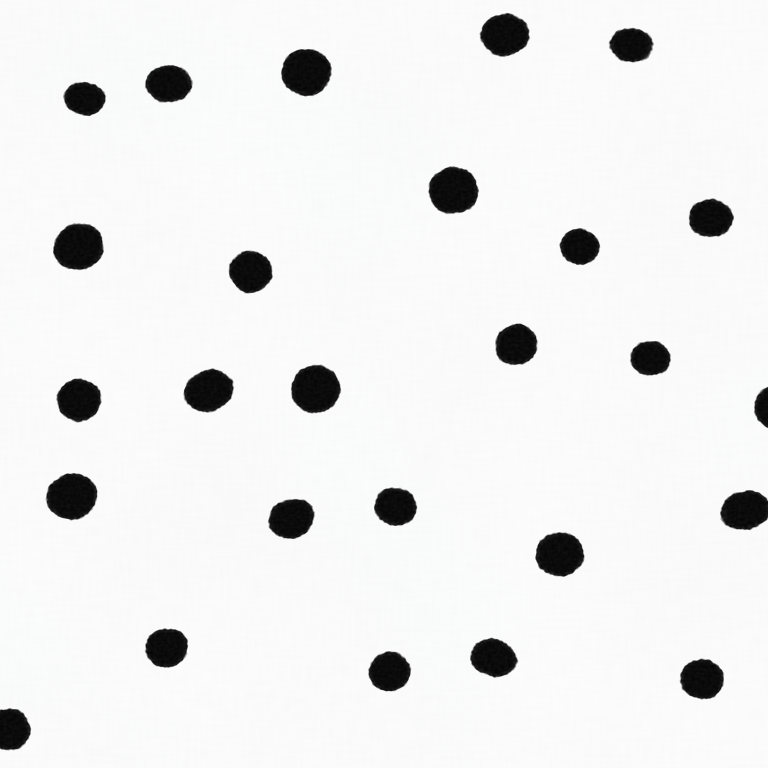
Write a WebGL 2 fragment shader that draws this pattern.

```glsl
#version 300 es
precision highp float;

uniform vec2 u_resolution;
out vec4 fragColor;

// Integer hash: three values in 0..1 per lattice cell
vec3 hash3(vec2 cell, uint salt) {
    uvec3 v = uvec3(uvec2(ivec2(cell) + 4096), salt) * 1664525u + 1013904223u;
    v.x += v.y * v.z; v.y += v.z * v.x; v.z += v.x * v.y;
    v ^= v >> 16u;
    v.x += v.y * v.z; v.y += v.z * v.x; v.z += v.x * v.y;
    return vec3(v >> 8u) / 16777216.0;
}

float cornerSlope(vec2 cell, vec2 offset) {
    float angle = 6.2832 * hash3(cell, 9u).x;
    return dot(vec2(cos(angle), sin(angle)), offset);
}

// Gradient noise, roughly -0.7..0.7
float gradientNoise(vec2 p) {
    vec2 i = floor(p), f = p - i;
    vec2 u = f * f * f * (f * (f * 6.0 - 15.0) + 10.0);
    vec2 e = vec2(0.0, 1.0);
    return mix(mix(cornerSlope(i, f), cornerSlope(i + e.yx, f - e.yx), u.x),
               mix(cornerSlope(i + e, f - e), cornerSlope(i + 1.0, f - 1.0), u.x), u.y);
}

// Approximate signed distance to the nearest scattered, tilted oval
float dotDistance(vec2 p) {
    const float spacing = 0.2;
    vec2 home = floor(p / spacing);
    float nearest = 1.0;
    for (int y = -1; y <= 1; y++) {
        for (int x = -1; x <= 1; x++) {
            vec2 cell = home + vec2(x, y);
            vec3 place = hash3(cell, 3u);
            vec3 form = hash3(cell, 17u);
            vec2 centre = cell + 0.5 + 0.62 * (place.xy - 0.5);
            centre.x += mod(cell.y, 2.0) * 0.4 - 0.2;
            float tilt = mix(-0.3, 0.5, form.x);
            float c = cos(tilt), s = sin(tilt);
            vec2 local = mat2(c, -s, s, c) * (p - centre * spacing);
            float halfWidth = mix(0.0255, 0.033, form.y);
            float halfHeight = halfWidth * mix(0.78, 0.96, form.z);
            float oval = length(local / vec2(halfWidth, halfHeight)) - 1.0;
            nearest = min(nearest, oval * halfHeight);
        }
    }
    return nearest;
}

// Off-white cloth with faint crossing threads and soft tonal drift
vec3 clothColour(vec2 p) {
    float threads = gradientNoise(p * vec2(28.0, 210.0)) + gradientNoise(p * vec2(210.0, 28.0) + 40.0);
    float drift = gradientNoise(p * 5.0 + 7.0);
    float tint = gradientNoise(p * 3.0 + 21.0);
    return vec3(0.982) + 0.006 * threads + 0.006 * drift + 0.004 * tint * vec3(1.0, -0.4, -0.6);
}

// Near-black ink, slightly paler and grainier at the rim
vec3 inkColour(vec2 p, float d) {
    float grain = gradientNoise(p * 230.0) + 0.6 * gradientNoise(p * vec2(120.0, 330.0) + 11.0);
    float rim = smoothstep(-0.006, -0.001, d);
    return vec3(max(0.042 + 0.05 * rim + (0.03 + 0.05 * rim) * grain, 0.015));
}

void main() {
    vec2 p = gl_FragCoord.xy / u_resolution.y;

    // Uneven printed outline
    float d = dotDistance(p);
    d += 0.0022 * gradientNoise(p * 48.0) + 0.0014 * gradientNoise(p * 190.0 + 5.0);

    float softness = max(0.0013, 0.75 / u_resolution.y);
    float cover = 1.0 - smoothstep(-softness, softness, d);
    fragColor = vec4(mix(clothColour(p), inkColour(p, d), cover), 1.0);
}
```
